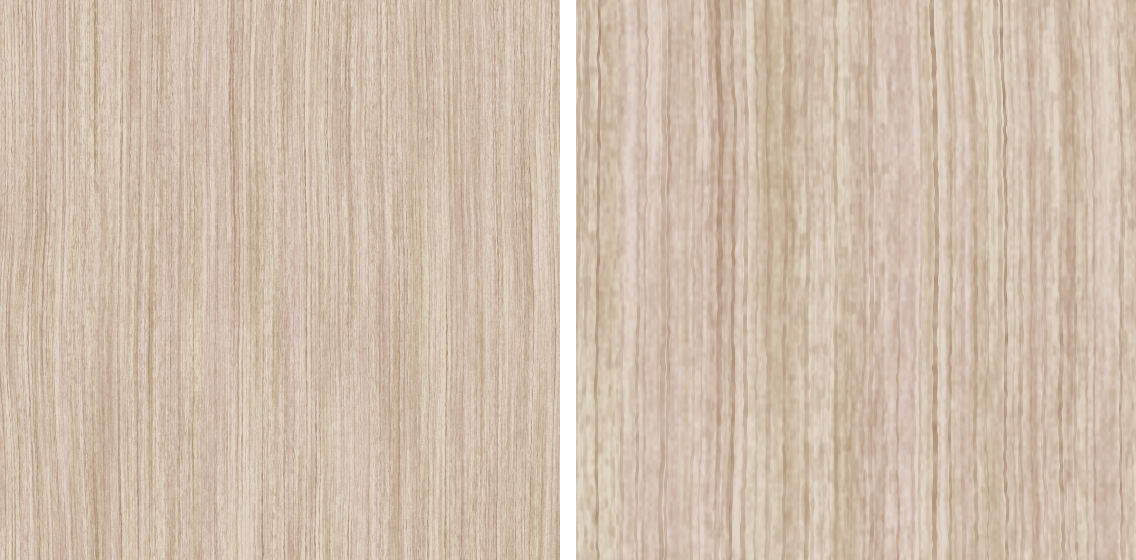
Left, the full canvas; right, a detail of the centre.
Give the GLSL for this texture, as a Shadertoy shader.

```glsl
// Pale straight-grained wood veneer with fine vertical streaks.
// Stretched value noise gives the tone and tint of the strips; two sets of
// ragged brown grain lines, short pores and fibre speckle lie over them.

const vec3 SHADE_WOOD = vec3(0.755, 0.665, 0.575);
const vec3 LIGHT_WOOD = vec3(0.862, 0.808, 0.750);
const vec3 LINE_BROWN = vec3(0.635, 0.510, 0.400);
const vec3 PINK_SHIFT = vec3(0.002, -0.011, 0.014);

const float MEAN_TONE = 0.77;
const float LINE_DENSITY = 138.0;   // main grain lines across the canvas
const float LINE_HALF_WIDTH = 0.0010;
const float LINE_STRENGTH = 0.80;
const float HAIR_DENSITY = 215.0;   // fainter hairlines between them
const float HAIR_HALF_WIDTH = 0.0007;
const float HAIR_STRENGTH = 0.42;
const float PORE_STRENGTH = 0.24;
const float FIBRE = 0.50;
const float SPECKLE = 0.42;

// Integer hash of a lattice cell, from 0 to 1
float hash(ivec2 cell, int seed) {
    uvec2 q = uvec2(cell) * uvec2(1597334673u, 3812015801u);
    uint h = q.x ^ q.y ^ (uint(seed) * 2798796415u);
    h = (h ^ (h >> 16)) * 2146121005u;
    h = (h ^ (h >> 15)) * 2221713035u;
    h ^= h >> 16;
    return float(h >> 8) / 16777216.0;
}

// Smooth value noise, from -0.5 to 0.5
float noise(vec2 p, int seed) {
    ivec2 cell = ivec2(floor(p));
    vec2 f = fract(p);
    f = f * f * (3.0 - 2.0 * f);
    float low = mix(hash(cell, seed), hash(cell + ivec2(1, 0), seed), f.x);
    float high = mix(hash(cell + ivec2(0, 1), seed), hash(cell + ivec2(1, 1), seed), f.x);
    return mix(low, high, f.y) - 0.5;
}

// Gentle sideways drift of the grain
float drift(vec2 p) {
    return 0.012 * noise(p * vec2(3.0, 2.5), 1)
         + 0.006 * noise(p * vec2(8.0, 5.0), 2)
         + 0.0018 * noise(p * vec2(26.0, 17.0), 3);
}

// Lightness of the strips, from broad bands to fine streaks
float stripTone(vec2 p) {
    return 0.12 * noise(p * vec2(9.0, 0.9), 10)
         + 0.18 * noise(p * vec2(37.0, 1.5), 11)
         + 0.42 * noise(p * vec2(91.0, 2.2), 12)
         + 0.66 * noise(p * vec2(173.0, 3.4), 13)
         + 0.66 * noise(p * vec2(290.0, 8.0), 14);
}

// Coverage of thin ragged lines that fade in and out along the grain
float grainLines(vec2 p, float density, float width, float pixel, int seed) {
    float x = p.x + 0.0010 * noise(p * vec2(60.0, 60.0), seed)
                  + 0.0010 * noise(p * vec2(200.0, 190.0), seed + 1);
    int column = int(floor(x * density));
    float coverage = 0.0;
    for (int i = -1; i <= 1; i++) {
        ivec2 id = ivec2(column + i, 0);
        float along = float(id.x) + 0.5;
        float center = (float(id.x) + 0.1 + 0.8 * hash(id, seed + 2)) / density;
        float halfWidth = width * mix(0.6, 1.4, hash(id, seed + 3));
        float edge = max(0.45 * pixel, 0.0003);
        float line = 1.0 - smoothstep(halfWidth - edge, halfWidth + edge, abs(x - center));
        float fade = smoothstep(-0.45, 0.25, noise(vec2(along, p.y * 5.0), seed + 4));
        float broken = 0.80 + 0.9 * noise(vec2(along, p.y * 170.0), seed + 5);
        float depth = mix(0.15, 1.0, hash(id, seed + 6));
        coverage = max(coverage, line * fade * broken * depth);
    }
    return coverage;
}

// Short fine dashes, denser inside some strips
float pores(vec2 p) {
    float dash = smoothstep(0.10, 0.34, noise(p * vec2(470.0, 120.0), 30));
    float zone = smoothstep(-0.25, 0.3, noise(p * vec2(45.0, 2.0), 31));
    return dash * zone;
}

void mainImage(out vec4 fragColor, in vec2 fragCoord) {
    float pixel = 1.0 / iResolution.y;
    vec2 p = fragCoord * pixel;
    p.x += drift(p);

    // Strip colour
    float tone = MEAN_TONE + stripTone(p);
    tone += FIBRE * noise(p * vec2(490.0, 75.0), 40);
    tone += SPECKLE * noise(p * vec2(500.0, 360.0), 41);
    float pink = 0.5 * noise(p * vec2(12.0, 0.9), 42)
               + 0.8 * noise(p * vec2(59.0, 1.5), 43)
               + 1.4 * noise(p * vec2(131.0, 2.2), 44);
    vec3 color = mix(SHADE_WOOD, LIGHT_WOOD, clamp(tone, -0.2, 1.2));
    color += PINK_SHIFT * pink;

    // Grain lines, hairlines and pores
    float lines = grainLines(p, LINE_DENSITY, LINE_HALF_WIDTH, pixel, 50);
    float hairs = grainLines(p, HAIR_DENSITY, HAIR_HALF_WIDTH, pixel, 60);
    color = mix(color, LINE_BROWN, LINE_STRENGTH * lines);
    color = mix(color, LINE_BROWN, HAIR_STRENGTH * hairs);
    color = mix(color, LINE_BROWN, PORE_STRENGTH * pores(p));

    fragColor = vec4(clamp(color, 0.0, 1.0), 1.0);
}
```
